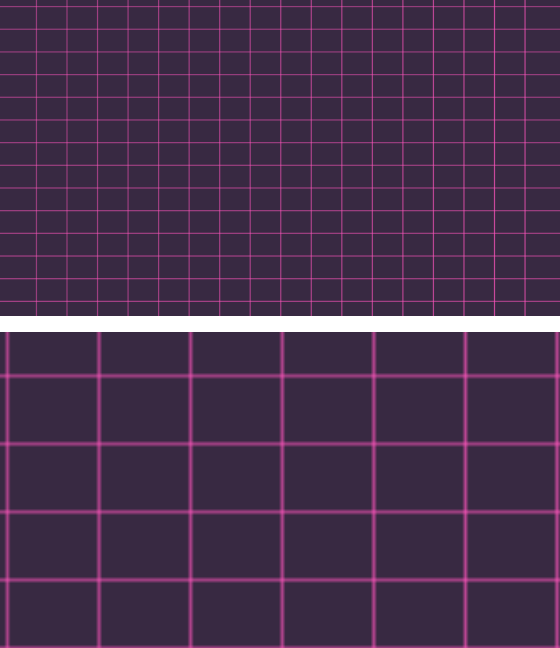
Top, the full canvas; bottom, a detail of the centre.
Reproduce this pattern procedurally as a WebGL 2 fragment shader.

```glsl
#version 300 es
precision highp float;
// Thin pink grid on dark plum: 17 upright and 14 level lines.
// Each axis finds its nearest line by rounding, then draws a soft tent
// profile; lines grow stronger toward the right and the bottom.

uniform vec2 u_resolution;
out vec4 fragColor;

// Distance from x to the nearest of count evenly spaced lines.
float lineDistance(float x, float first, float spacing, float count) {
    float index = clamp(floor((x - first) / spacing + 0.5), 0.0, count - 1.0);
    return abs(x - first - index * spacing);
}

// Soft line that keeps its total weight when narrower than a pixel.
float softLine(float dist, float halfWidth) {
    float reach = max(halfWidth, 1.0 / u_resolution.y);
    return max(0.0, 1.0 - dist / reach) * halfWidth / reach;
}

void main() {
    // Canvas height is one unit
    vec2 p = gl_FragCoord.xy / u_resolution.y;
    vec2 uv = gl_FragCoord.xy / u_resolution;

    // Grid lines; the horizontal layout scales with the canvas width
    float aspect = u_resolution.x / u_resolution.y;
    float upright = softLine(lineDistance(p.x, 0.0651 * aspect, 0.05453 * aspect, 17.0), 0.0035);
    float level = softLine(lineDistance(p.y, 0.0463, 0.07176, 14.0), 0.0035);

    // Strength drifts across the canvas
    upright *= mix(0.48, 0.76, uv.x);
    level *= mix(0.61, 0.49, uv.y);

    // Translucent lines add up where they cross
    vec3 plum = vec3(0.22, 0.16, 0.26);
    vec3 pink = vec3(1.0, 0.33, 0.74);
    vec3 color = mix(plum, pink, upright);
    color = mix(color, pink, level);

    fragColor = vec4(color, 1.0);
}
```
